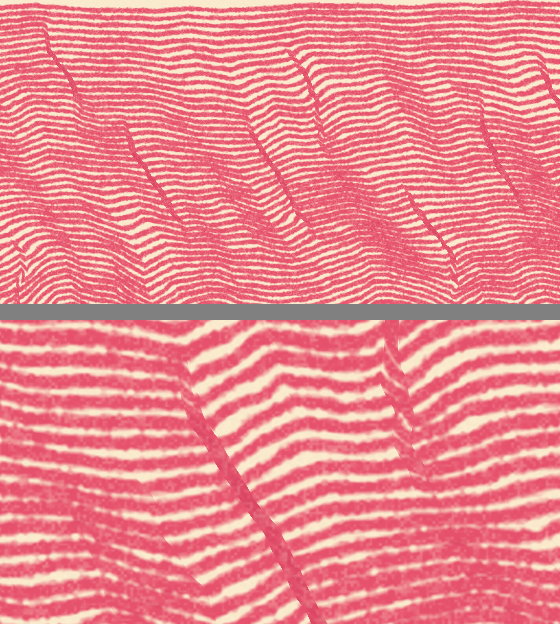
Top, the full canvas; bottom, a detail of the centre.
Write a Shadertoy shader that draws this pattern.

```glsl
// Hand-inked stacked contour lines, folded and faulted like rock strata.

const vec3 PAPER = vec3(0.99, 0.93, 0.815);
const vec3 INK = vec3(0.910, 0.325, 0.430);
const vec3 INK_OVERLAP = vec3(0.83, 0.25, 0.37);

// Lengths are fractions of the canvas height.
const float SPACING = 0.0228;      // distance between lines at rest
const float HALF_STROKE = 0.0077;  // half thickness of a stroke
const float EDGE_SOFT = 0.0037;
const float EDGE_ROUGH = 0.0042;
const float TOP_LINE = 42.0;       // index of the highest line
const float SLANT = 0.42;          // sideways drift of fold axes with depth
const float FOLD_HEIGHT = 0.15;
const float CRUMPLE_HEIGHT = 0.052;
const float FAULT_THROW = 0.019;
const float FAULT_WIDTH = 0.010;
const float FAULT_REACH = 0.07;
const int FAULT_COUNT = 8;
const float GRAIN = 0.27;

float hash(vec2 p) {
    vec3 q = fract(vec3(p.xyx) * 0.1031);
    q += dot(q, q.yzx + 33.33);
    return fract((q.x + q.y) * q.z);
}

// Value noise; roundness 0 leaves sharp kinks along x, 1 is smooth.
float kinkNoise(vec2 p, float roundness) {
    vec2 cell = floor(p), f = fract(p);
    vec2 s = f * f * (3.0 - 2.0 * f);
    s.x = mix(f.x, s.x, roundness);
    float low = mix(hash(cell), hash(cell + vec2(1, 0)), s.x);
    float high = mix(hash(cell + vec2(0, 1)), hash(cell + vec2(1, 1)), s.x);
    return mix(low, high, s.y);
}

float noise(vec2 p) {
    return kinkNoise(p, 1.0);
}

// Short steep drops with slow recovery, each alive over part of the height.
float faults(float u, float y) {
    float lift = 0.0;
    for (int i = 0; i < FAULT_COUNT; i++) {
        float id = float(i);
        float axis = (id + 0.2 + 0.7 * hash(vec2(id, 3.7))) * 0.29;
        axis += 0.05 * (noise(vec2(y * 7.0, id * 5.0)) - 0.5);
        float middle = mix(0.0, 0.8, hash(vec2(id, 9.1)));
        float alive = 1.0 - smoothstep(0.06, 0.24, abs(y - middle));
        float s = u - axis;
        lift -= alive * clamp(s / FAULT_WIDTH, -1.0, 1.0) * exp(-abs(s) / FAULT_REACH);
    }
    return lift * FAULT_THROW;
}

// Vertical displacement of the strata; it grows with depth.
float displacement(vec2 p) {
    float u = p.x + SLANT * p.y + 0.07 * (noise(vec2(p.y * 6.0, 4.0)) - 0.5)
            + 0.016 * (noise(p * 30.0) - 0.5);
    float depth = mix(0.22, 1.0, smoothstep(1.02, 0.6, p.y));
    float folds = FOLD_HEIGHT * (kinkNoise(vec2(u * 4.0 + 20.0, p.y * 1.7 + 7.0), 0.35) - 0.5);
    folds += CRUMPLE_HEIGHT * (kinkNoise(vec2(u * 10.0 + 51.0, p.y * 3.2 + 2.0), 0.4) - 0.5);
    float wiggle = 0.0028 * (noise(p * vec2(34.0, 55.0)) - 0.5);
    return depth * folds + faults(u, p.y) * smoothstep(1.0, 0.85, p.y) + wiggle + 0.005;
}

// Whole numbers separate the lines.
float linePhase(vec2 p) {
    return (p.y - displacement(p)) / SPACING;
}

void mainImage(out vec4 fragColor, in vec2 fragCoord) {
    vec2 p = fragCoord / iResolution.y;

    // Turn phase into distance, so that strokes keep their thickness.
    float phase = linePhase(p);
    vec2 e = vec2(0.001, 0.0);
    vec2 slope = vec2(linePhase(p + e.xy), linePhase(p + e.yx)) - phase;
    float density = max(length(slope * vec2(0.7, 1.0)) / e.x, 0.72 / SPACING);
    float offset = abs(fract(phase) - 0.5);

    // Rough pen edges and slowly changing pressure.
    float rough = EDGE_ROUGH * (noise(p * 165.0) - 0.5);
    float pressure = 0.0034 * (noise(p * vec2(9.0, 42.0) + 13.0) - 0.5);
    float reach = HALF_STROKE + rough + pressure;
    float soft = max(EDGE_SOFT, 0.7 / iResolution.y);
    float stroke = 1.0 - smoothstep(-soft, soft, offset / density - reach);
    float neighbour = 1.0 - smoothstep(-soft, soft, (1.0 - offset) / density - reach);
    float below = step(floor(phase), TOP_LINE);

    // Overlapping soft edges add up, which closes the narrow gaps.
    float cover = 1.0 - (1.0 - stroke) * (1.0 - neighbour);

    // Speckled ink that darkens where strokes overlap.
    float fine = noise(p * 290.0 + 5.0);
    float coarse = noise(p * 95.0 + 31.0);
    float speckle = GRAIN * smoothstep(0.32, 1.0, 0.65 * fine + 0.35 * coarse);
    vec3 ink = mix(INK, INK_OVERLAP, 0.6 * neighbour * stroke + 0.2 * (1.0 - coarse) * (1.0 - fine));
    ink = mix(ink, PAPER, speckle);
    vec3 paper = PAPER - 0.02 * (1.0 - fine);

    fragColor = vec4(mix(paper, ink, cover * below), 1.0);
}
```
